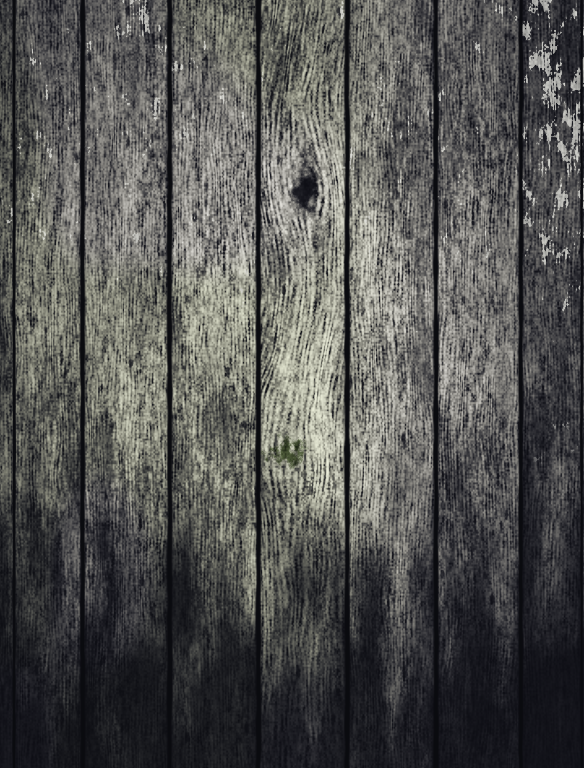
Write a Shadertoy shader that draws this texture.

```glsl
const float PITCH = 0.152;           // plank width, in canvas widths
const float FIRST_SEAM = 0.4425;     // left seam of the knotty plank
const float EDGE_SQUEEZE = 30.0;     // narrows the outermost planks
const float SEAM_HALF_WIDTH = 0.0036;
const float RING_FREQ = 165.0;
const float KNOTTY_RING_FREQ = 116.0;
const float BRIGHTNESS = 0.9;
const float GRAIN_CONTRAST = 2.7;
const float BLACK_LEVEL = 0.055;
const float WHITE_RANGE = 0.92;
const vec3 SEAM_COLOR = vec3(0.04, 0.042, 0.06);
const vec3 SHADOW_TINT = vec3(-0.002, 0.0, 0.026);
const vec3 LIGHT_TINT = vec3(0.012, 0.004, -0.018);
const vec3 ALGAE_TINT = vec3(0.99, 1.01, 0.94);
const vec3 PAINT_COLOR = vec3(0.77, 0.77, 0.75);
const vec3 MOSS_COLOR = vec3(0.19, 0.25, 0.11);
const vec2 KNOTS[2] = vec2[2](vec2(0.522, 0.990), vec2(0.488, 0.541));
const vec2 KNOT_REACH = vec2(0.055, 0.095);

float hash(vec2 p) {
    vec3 q = fract(p.xyx * 0.1031);
    q += dot(q, q.yzx + 33.33);
    return fract((q.x + q.y) * q.z);
}

float noise(vec2 p) {
    vec2 i = floor(p), f = fract(p);
    f = f * f * (3.0 - 2.0 * f);
    return mix(mix(hash(i), hash(i + vec2(1, 0)), f.x),
               mix(hash(i + vec2(0, 1)), hash(i + vec2(1, 1)), f.x), f.y);
}

float fbm(vec2 p) {
    float sum = 0.0, amp = 0.5;
    for (int i = 0; i < 5; i++) {
        sum += amp * noise(p);
        p = p * 2.03 + 17.3;
        amp *= 0.5;
    }
    return sum;
}

// Cross-grain coordinate: wavers along the plank and parts around knots
float grainCoord(vec2 p, float id, float knotty) {
    float g = p.x + mix(0.012, 0.06, knotty) * (noise(vec2(p.x * 4.0 + id * 9.1, p.y * 3.6)) - 0.5);
    for (int i = 0; i < 2; i++) {
        vec2 d = p - KNOTS[i];
        vec2 e = d / KNOT_REACH;
        g -= knotty * 0.65 * d.x * exp(-dot(e, e));
    }
    return g;
}

// Broken ridges, short fibres and speckle, averaging one half
float woodGrain(vec2 p, float g, float id, float knotty) {
    float freq = mix(RING_FREQ, KNOTTY_RING_FREQ, knotty);
    float drift = noise(vec2(g * 60.0, p.y * 14.0) + id * 13.0);
    float rings = 0.5 + 0.5 * sin(6.2832 * (g * freq + 1.5 * drift));
    float dashes = smoothstep(0.1, 0.7, noise(vec2(g * 90.0, p.y * 38.0) + id * 5.0));
    float fibre = noise(vec2(g * 300.0, p.y * 60.0) + id * 31.0);
    float streak = noise(vec2(g * 70.0, p.y * 6.0) + id * 7.0);
    float speckle = noise(p * vec2(360.0, 320.0));
    float mottle = noise(p * vec2(150.0, 80.0) + 9.0);
    return mix(0.5, rings, dashes) * mix(0.18, 0.25, knotty)
         + fibre * 0.26 + streak * 0.15 + speckle * 0.27 + mottle * mix(0.14, 0.07, knotty);
}

// Small dark nail holes and splits, one chance per cell
float pits(vec2 p) {
    vec2 grid = vec2(11.0, 8.0), cell = floor(p * grid);
    float h = hash(cell + 41.0);
    vec2 center = (cell + 0.25 + 0.5 * vec2(hash(cell + 3.0), hash(cell + 8.0))) / grid;
    vec2 d = (p - center) / (vec2(0.004, 0.010) * (0.6 + 0.6 * h));
    return step(0.72, h) * (1.0 - smoothstep(0.4, 1.2, length(d) + 0.5 * noise(p * 300.0) - 0.25));
}

// Pool of light: bright middle, dark foot and sides
float lighting(vec2 uv, float id, float blotch) {
    float foot = smoothstep(0.06, 0.56, uv.y + 0.4 * (blotch - 0.48) + 0.08 * (hash(vec2(id, 5.0)) - 0.5));
    float top = 1.0 - 0.42 * smoothstep(0.62, 1.0, uv.y);
    float side = mix(0.4, 1.0, exp(-pow(abs(uv.x - 0.53) / 0.34, 2.0)));
    return BRIGHTNESS * mix(0.06, 1.0, foot) * top * side;
}

void mainImage(out vec4 fragColor, in vec2 fragCoord) {
    vec2 uv = fragCoord / iResolution.xy;
    vec2 p = fragCoord / iResolution.x;
    float px = 1.0 / iResolution.x;

    // Plank layout
    float u = p.x - 0.5;
    float across = (p.x + EDGE_SQUEEZE * u * pow(u * u, 4.0) - FIRST_SEAM) / PITCH;
    float id = floor(across), f = fract(across);
    float knotty = 1.0 - step(0.5, abs(id));
    float edge = min(f, 1.0 - f) * PITCH;

    // Wood tone with large damp stains
    float g = grainCoord(p, id, knotty);
    float grain = woodGrain(p, g, id, knotty);
    float blotch = fbm(vec2(g * 22.0, p.y * 6.0) + id * 19.0);
    float stain = smoothstep(0.26, 0.52, fbm(p * vec2(13.0, 5.0) + id * 3.7) + 0.3 * (grain - 0.5));
    float painted = smoothstep(0.885, 0.9, uv.x);
    float tone = lighting(uv, id, blotch) * mix(0.88, 1.12, hash(vec2(id + 20.0, 2.0)));
    tone *= max(0.05, 0.76 + GRAIN_CONTRAST * (grain - 0.5)) * mix(0.6, 1.35, blotch);
    tone *= mix(0.55, 1.0, stain) * (1.0 - 0.35 * painted) * (1.0 - 0.8 * pits(p));
    tone *= mix(0.55, 1.0, smoothstep(0.0, 0.011, edge + 0.008 * (blotch - 0.5)));

    // Knot cores: a dark hole above, a mossy hollow with a shadow below
    float ragged = fbm(p * vec2(90.0, 70.0));
    vec2 hole = (p - KNOTS[0]) / vec2(0.022, 0.038);
    float core = knotty * (1.0 - smoothstep(0.4, 1.4, length(hole) + 1.3 * (ragged - 0.5)));
    tone *= 1.0 - 0.95 * core;
    vec2 hollow = (p - KNOTS[1]) / vec2(0.028, 0.018);
    float moss = knotty * (1.0 - smoothstep(0.4, 1.2, length(hollow) + 3.0 * (ragged - 0.5)));
    vec2 bruise = (p - KNOTS[1] - vec2(0.05, -0.055)) / vec2(0.035, 0.03);
    tone *= 1.0 - 0.6 * knotty * exp(-dot(bruise, bruise)) * smoothstep(0.6, 0.4, grain);

    tone = BLACK_LEVEL + WHITE_RANGE * (1.0 - exp(-1.5 * tone));
    vec3 color = vec3(tone) + mix(SHADOW_TINT, LIGHT_TINT, smoothstep(0.08, 0.6, tone));
    color *= mix(vec3(1), ALGAE_TINT, smoothstep(0.4, 0.65, noise(p * vec2(6.0, 3.0))) * smoothstep(0.75, 0.5, uv.x));
    color = mix(color, MOSS_COLOR * (0.2 + 1.4 * grain), 0.8 * moss);

    // Flaking paint, thickest at the upper right
    float flakes = fbm(p * vec2(60.0, 34.0) + 4.0) + 0.6 * (grain - 0.5) + 0.3 * (noise(p * vec2(12.0, 7.0)) - 0.5);
    float threshold = mix(0.8, 0.57, painted) + 0.25 * smoothstep(0.72, 0.45, uv.y);
    float paint = smoothstep(threshold, threshold + 0.08, flakes) * smoothstep(0.3, 0.6, uv.y) * (1.0 - core);
    color = mix(color, PAINT_COLOR * (0.6 + 0.7 * grain), 0.85 * paint);

    // Gaps between planks
    float gap = SEAM_HALF_WIDTH * (0.7 + 0.6 * noise(vec2(id * 5.0 + step(0.5, f), p.y * 28.0)));
    color = mix(SEAM_COLOR, color, smoothstep(gap - px, gap + 1.5 * px, edge));
    fragColor = vec4(color, 1.0);
}
```
